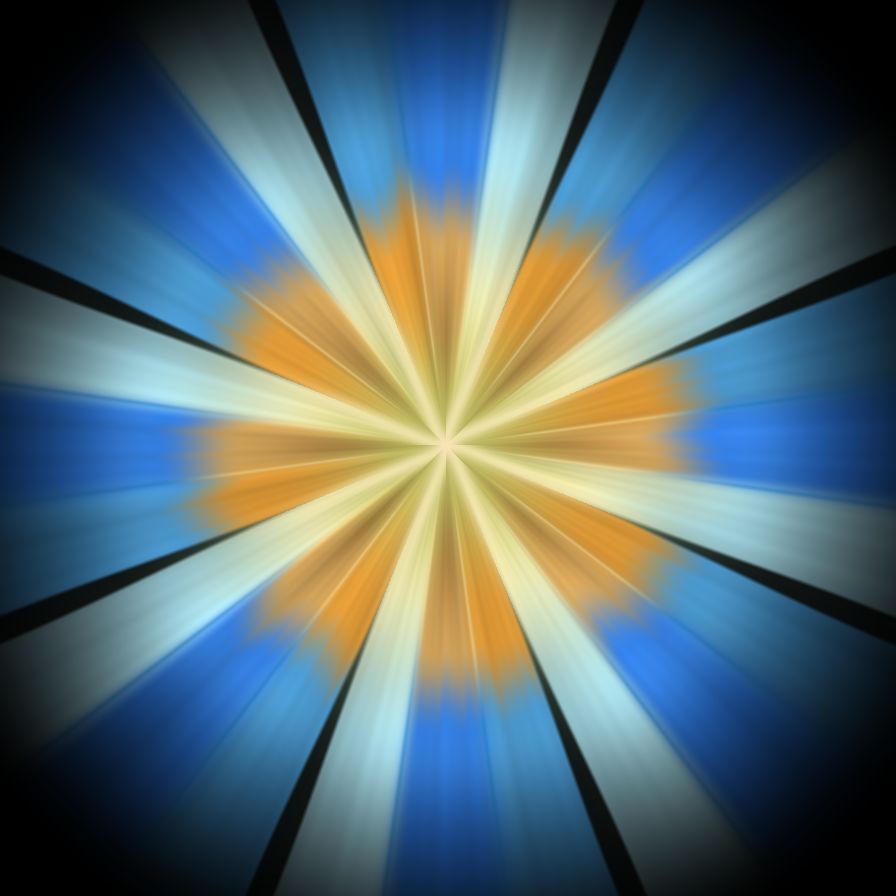
This background is drawn by a WebGL 1 fragment shader. Its source:

```glsl
precision highp float;

uniform vec2 u_resolution;

const float TAU = 6.283185;
const float SECTORS = 8.0;

// Layered sines with whole frequencies, so the circle closes without a seam
float streaks(float angle, float radius) {
  float sum = 0.0;
  float weight = 0.5;
  float frequency = 11.0;
  for (int i = 0; i < 5; i++) {
    float bend = 2.0 * sin(angle * 3.0 + float(i) * 1.7);
    sum += weight * sin(angle * frequency + bend + radius * 1.5);
    weight *= 0.72;
    frequency = floor(frequency * 1.9);
  }
  return sum;
}

float bell(float x, float width) {
  float t = x / width;
  return exp(-t * t);
}

// Blends the three wedges of a sector: pale, middle and last
vec3 wedgeBlend(float s, vec3 pale, vec3 middle, vec3 last) {
  vec3 color = mix(pale, middle, smoothstep(0.28, 0.38, s));
  return mix(color, last, smoothstep(0.6, 0.74, s));
}

vec3 warmColor(float s, float radius) {
  vec3 cream = vec3(0.91, 0.89, 0.67);
  vec3 tan = vec3(0.83, 0.65, 0.36);
  vec3 orange = vec3(0.87, 0.60, 0.21);
  vec3 olive = vec3(0.74, 0.73, 0.38);
  vec3 color = wedgeBlend(s, cream, tan, orange);
  color = mix(olive, color, smoothstep(0.02, 0.20, radius));
  // Brown shade along the sector axis
  float shade = bell(s - 0.52, 0.11) * bell(radius - 0.12, 0.07);
  return color * (1.0 - shade * vec3(0.17, 0.24, 0.30));
}

vec3 coolColor(float s) {
  vec3 ice = vec3(0.62, 0.82, 0.87);
  vec3 blue = vec3(0.16, 0.45, 0.85);
  vec3 teal = vec3(0.25, 0.55, 0.77);
  vec3 color = wedgeBlend(s, ice, blue, teal);
  return color * mix(0.78, 1.0, smoothstep(0.0, 0.27, s));
}

// Fine lines where wedges meet
float seamLines(float s, float radius) {
  float width = 0.006 + 0.0015 / (radius + 0.03);
  return bell(s - 0.325, width) + bell(s - 0.67, width);
}

void main() {
  float shortSide = min(u_resolution.x, u_resolution.y);
  vec2 uv = (gl_FragCoord.xy - 0.5 * u_resolution) / shortSide;
  vec2 p = uv - vec2(-0.002, 0.003);
  float radius = length(p);
  float angle = atan(p.y, p.x + 0.000001);
  float s = fract(angle / TAU * SECTORS + 0.5);
  float spokeAngle = (s - step(0.5, s)) * TAU / SECTORS;
  float spokeDistance = spokeAngle * radius;
  float grain = streaks(angle, radius) * smoothstep(0.0, 0.10, radius);

  // Warm heart turning into cool outer rays
  float paleWedge = 1.0 - smoothstep(0.28, 0.38, s);
  float edge = radius + 0.018 * grain;
  float cool = smoothstep(mix(0.22, 0.14, paleWedge), mix(0.32, 0.36, paleWedge), edge);
  vec3 color = mix(warmColor(s, radius), coolColor(s), cool);
  color *= 1.0 + 0.085 * grain;
  color += vec3(0.06, 0.08, 0.08) * bell(radius - 0.35, 0.06);

  // Seams: cream inside, blue outside
  vec3 seamColor = mix(vec3(0.96, 0.88, 0.64), vec3(0.12, 0.48, 0.78), cool);
  float seam = seamLines(s, radius) * smoothstep(0.03, 0.12, radius);
  color = mix(color, seamColor, 0.45 * min(seam, 1.0));

  // Bright inner rays on the spokes
  float ray = bell(spokeDistance - 0.004, 0.009);
  ray *= 1.0 - smoothstep(0.06, 0.28, radius);
  color = mix(color, vec3(0.97, 0.92, 0.72), 0.8 * ray);
  color = mix(color, vec3(1.0, 0.90, 0.74), 0.8 * bell(radius, 0.013));

  // Dark spokes that widen outward
  float halfWidth = 0.0015 + 0.013 * smoothstep(0.18, 0.55, radius);
  float soften = 0.003;
  float spoke = 1.0 - smoothstep(halfWidth - soften, halfWidth + soften, abs(spokeDistance));
  spoke *= smoothstep(0.13, 0.30, radius);
  vec3 spokeColor = mix(vec3(0.20, 0.27, 0.22), vec3(0.06, 0.08, 0.07), smoothstep(0.2, 0.4, radius));
  color = mix(color, spokeColor, 0.95 * spoke);

  // Round vignette
  color *= 1.0 - smoothstep(0.29, 0.63, radius);
  gl_FragColor = vec4(clamp(color, 0.0, 1.0), 1.0);
}
```
